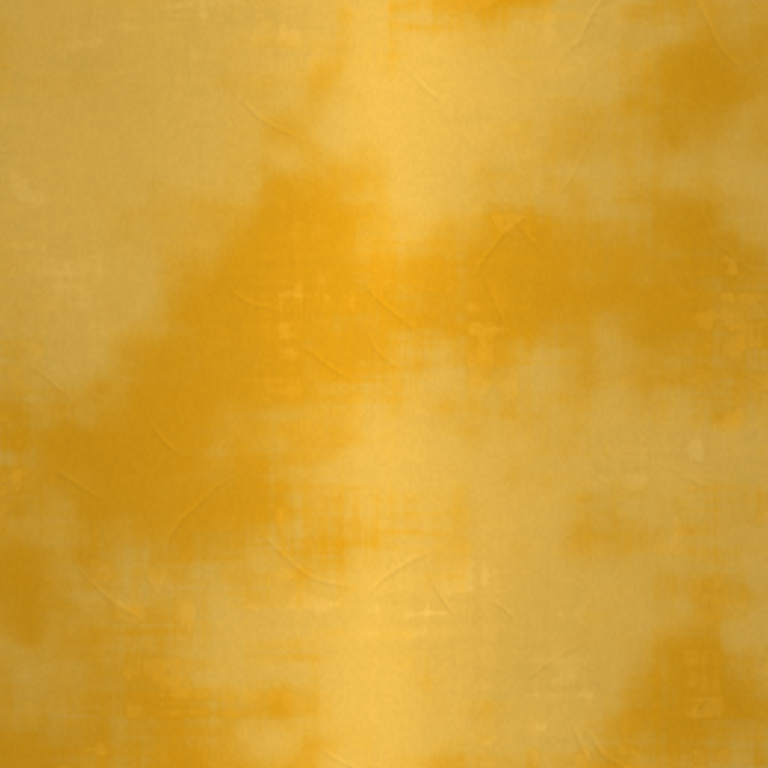
A WebGL 2 fragment shader for this texture:

```glsl
#version 300 es
precision highp float;
// Aged golden cloth: a soft vertical glow over pale and amber blotches.
// Fractal noise lays the stains, stretched noise frays them into threads,
// and bent segments scattered on a grid emboss faint creases.
uniform vec2 u_resolution;
out vec4 fragColor;

float hash(vec2 p) {
  vec3 q = fract(vec3(p.xyx) * 0.1031);
  q += dot(q, q.yzx + 33.33);
  return fract((q.x + q.y) * q.z);
}

float noise(vec2 p) {
  vec2 i = floor(p), f = fract(p);
  f = f * f * (3.0 - 2.0 * f);
  return mix(mix(hash(i), hash(i + vec2(1, 0)), f.x),
             mix(hash(i + vec2(0, 1)), hash(i + vec2(1, 1)), f.x), f.y);
}

float fbm(vec2 p) {
  float sum = 0.0, amp = 0.5;
  for (int i = 0; i < 5; i++) {
    sum += amp * noise(p);
    p = mat2(1.6, 1.2, -1.2, 1.6) * p + 17.3;
    amp *= 0.5;
  }
  return sum / 0.97;
}

// Threads along one axis, centred on zero
float threads(vec2 p, vec2 freq) {
  return 0.6 * noise(p * freq) + 0.4 * noise(p * freq * 2.1 + 9.0) - 0.5;
}

// Light and shadow sides of randomly turned creases
float creases(vec2 p) {
  p += 0.012 * (vec2(noise(p * 22.0), noise(p * 22.0 + 50.0)) - 0.5);
  vec2 cell = floor(p * 9.0);
  float relief = 0.0;
  for (int y = -1; y <= 1; y++) {
    for (int x = -1; x <= 1; x++) {
      vec2 id = cell + vec2(x, y) + 40.0;
      vec2 centre = id - 40.0 + vec2(hash(id), hash(id + 7.7));
      float side = hash(id + 3.1) < 0.5 ? -1.0 : 1.0;
      float angle = side * (0.45 + 0.6 * hash(id + 5.3));
      vec2 q = p * 9.0 - centre;
      q = mat2(cos(angle), -sin(angle), sin(angle), cos(angle)) * q;
      float d = (q.y + 0.25 * q.x * q.x * side) / 0.032;
      float len = 0.2 + 0.65 * hash(id + 8.9);
      float fade = 1.0 - smoothstep(0.4 * len, len, abs(q.x));
      relief += d * exp(-d * d) * fade * step(0.4, hash(id + 1.9));
    }
  }
  return relief;
}

void main() {
  vec2 p = gl_FragCoord.xy / u_resolution;

  // Horizontal and vertical threads, strong only in worn patches
  float weft = threads(p, vec2(11.0, 85.0));
  float warp = threads(p + 4.0, vec2(90.0, 9.0));
  float wear = smoothstep(0.35, 0.7, fbm(p * 5.0 + 31.0));
  float fray = weft * (0.35 + wear) + warp * (0.3 + 0.9 * wear);

  // Large blotches plus smaller boxy smudges
  float blotch = fbm(p * vec2(3.6, 4.2) + vec2(3.7, 12.4));
  float smudge = 0.5 * noise(p * vec2(9.0, 26.0) + 70.0)
               + 0.5 * noise(p * vec2(25.0, 11.0) + 90.0);
  float fine = fbm(p * 24.0 + 60.0);
  float field = blotch + 0.24 * (smudge - 0.5) + 0.2 * (fine - 0.5) + 0.17 * fray;
  float stain = smoothstep(0.32, 0.74, field);

  // Glow falls away from a slightly wavering centre line
  float off = p.x - 0.5 + 0.03 * (noise(vec2(2.0, p.y * 4.0)) - 0.5);
  float glow = 0.695 + 0.27 * exp(-3.3 * sqrt(off * off + 0.0012));
  glow += 0.07 * (fbm(p * 3.0 + 80.0) - 0.5);

  // Pale cloth turns to deeper amber where stained
  vec3 pale = vec3(1.02, 0.81, 0.345);
  vec3 amber = vec3(0.985, 0.695, 0.10);
  vec3 color = glow * mix(pale, amber, stain);

  // Worn pale flecks, creases, threads and woven grain
  float fleck = smoothstep(0.6, 0.78, fine + 0.25 * fray) * wear;
  color += fleck * vec3(0.03, 0.035, 0.05);
  float creaseMask = smoothstep(0.38, 0.62, noise(p * 5.0 + 15.0));
  float grain = noise(p * vec2(260.0, 200.0)) - 0.5;
  float relief = 0.065 * creases(p) * creaseMask + 0.03 * grain + 0.03 * fray;
  color *= 1.0 + relief;

  fragColor = vec4(clamp(color, 0.0, 1.0), 1.0);
}
```
